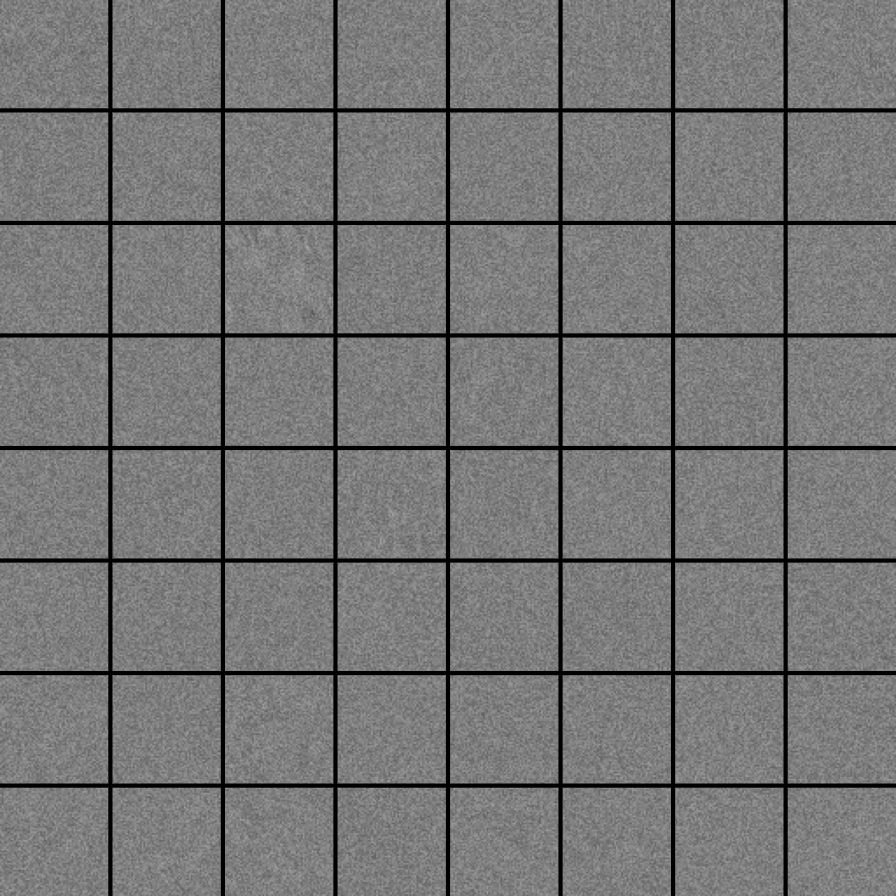
Give the GLSL for this pattern, as a WebGL 2 fragment shader.

```glsl
#version 300 es
precision highp float;
// An 8 by 8 sheet of grey noise tiles parted by thin black lines.
// Fine grain fills every tile; faint stretched noise adds streaks whose
// direction and strength vary from tile to tile.
uniform vec2 u_resolution;
out vec4 fragColor;

// Integer hash of a lattice point, returned in 0..1.
float hash(vec2 cell, uint seed) {
    uvec2 q = uvec2(ivec2(cell) + 4096);
    uint h = q.x * 1597334673u ^ q.y * 3812015801u ^ seed * 2798796415u;
    h = (h ^ (h >> 16)) * 2146121005u;
    h = (h ^ (h >> 15)) * 2221713035u;
    h ^= h >> 16;
    return float(h >> 8) / 16777216.0;
}

float valueNoise(vec2 p, uint seed) {
    vec2 i = floor(p);
    vec2 f = p - i;
    f = f * f * (3.0 - 2.0 * f);
    float low = mix(hash(i, seed), hash(i + vec2(1, 0), seed), f.x);
    float high = mix(hash(i + vec2(0, 1), seed), hash(i + vec2(1, 1), seed), f.x);
    return mix(low, high, f.y);
}

// Bell-like grain around zero.
float grain(vec2 uv) {
    vec2 p = uv * 512.0 - 0.5;
    return valueNoise(p, 1u) + valueNoise(p, 2u) - 1.0;
}

// Wavy streaks, long along a direction chosen for each tile.
float streaks(vec2 local, vec2 tile) {
    uint seed = uint(tile.x + 8.0 * tile.y) + 10u;
    float angle = (hash(tile, 3u) - 0.5) * 2.6;
    // Two tiles carry stronger, nearly upright streaks.
    float marked = max(float(tile == vec2(2, 5)), 0.7 * float(tile == vec2(3, 3)));
    angle = mix(angle, 0.25, marked);
    float strength = mix(0.02, 0.07, pow(hash(tile, 4u), 3.0)) + 0.08 * marked;
    vec2 p = mat2(cos(angle), -sin(angle), sin(angle), cos(angle)) * local;
    p.x += 0.08 * (valueNoise(local * 5.0, seed) - 0.5);
    float patches = smoothstep(0.25, 0.8, valueNoise(local * 4.0 + 9.0, seed));
    float wave = valueNoise(p * vec2(22.0, 5.0), seed + 100u) - 0.5;
    return strength * patches * wave;
}

void main() {
    vec2 uv = gl_FragCoord.xy / u_resolution;
    float pixel = 1.0 / min(u_resolution.x, u_resolution.y);

    // The grid is centred, so its outer lines fall just off the canvas.
    float pitch = 0.1256;
    vec2 gridPos = (uv - 0.5) / pitch + 4.0;
    vec2 tile = floor(gridPos);
    vec2 local = gridPos - tile;

    // Tile surface: slight tone shift, grain and streaks.
    float tone = 0.495 + 0.008 * (hash(tile, 5u) - 0.5);
    tone += 0.12 * grain(uv) + streaks(local, tile);

    // Distance to the nearest inner line, with soft coverage.
    vec2 lineDist = abs(gridPos - clamp(round(gridPos), 1.0, 7.0)) * pitch;
    float dist = min(lineDist.x, lineDist.y);
    float line = clamp((0.00235 - dist) / pixel + 0.5, 0.0, 1.0);

    fragColor = vec4(vec3(tone * (1.0 - line)), 1.0);
}
```
